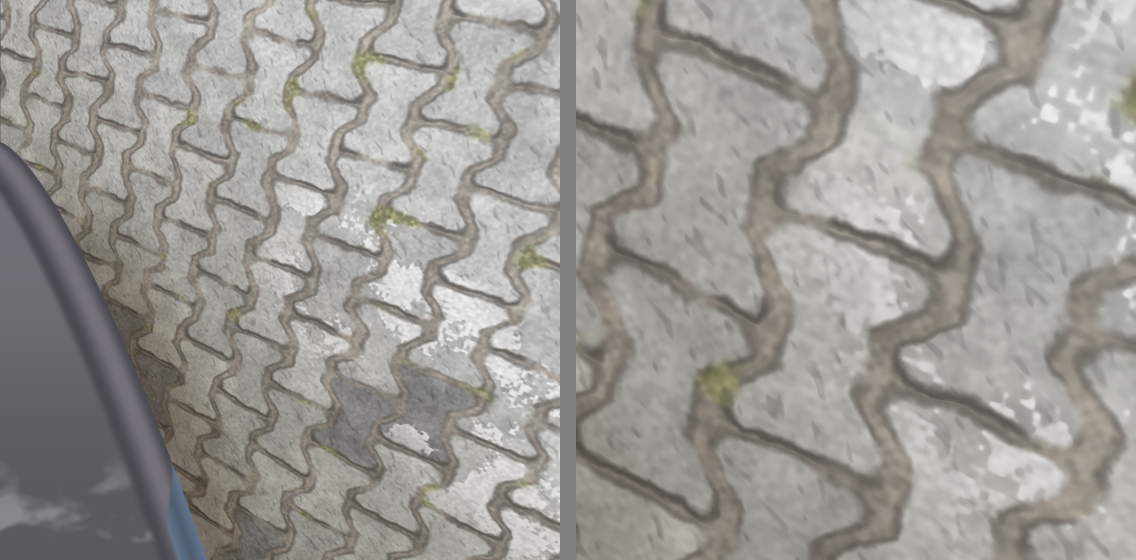
Left, the full canvas; right, a detail of the centre.
Give the GLSL for this texture, as a WebGL 1 fragment shader.

```glsl
precision highp float;
uniform vec2 u_resolution;

// Perspective paving grid, y running downward
const vec2 GRID_CENTRE = vec2(0.482, 0.540);
const vec2 COLUMN_STEP = vec2(0.0677, 0.0156);
const vec2 ROW_STEP = vec2(0.0137, -0.154);
const vec2 VANISH = vec2(-0.0431, -0.0455);
const float BLOCK_LENGTH = 1.6;
const float WAIST = 0.14;
const float SIDE_GAP = 0.065;
const float END_GAP = 0.05;
const float LINE_WIDTH = 0.04;
const float CAR_TOP = 0.254;
const float CAR_WIDTH = 0.37;

const vec3 STONE = vec3(0.705, 0.705, 0.695);
const vec3 SLATE = vec3(0.50, 0.50, 0.505);
const vec3 SAND = vec3(0.60, 0.575, 0.545);
const vec3 CREVICE = vec3(0.37, 0.355, 0.34);
const vec3 PAINT = vec3(0.86, 0.86, 0.86);
const vec3 MOSS = vec3(0.55, 0.55, 0.38);
const vec3 DIM_LIGHT = vec3(0.86, 0.84, 0.815);
const vec3 FULL_LIGHT = vec3(1.08, 1.085, 1.085);
const vec3 SHADE = vec3(0.75, 0.715, 0.665);
const vec3 GLASS = vec3(0.385, 0.392, 0.415);
const vec3 BODY = vec3(0.46, 0.445, 0.48);
const vec3 TRIM = vec3(0.29, 0.29, 0.32);
const vec3 LAMP = vec3(0.38, 0.45, 0.54);

float hash(vec2 p) {
  vec3 h = fract(vec3(p.xyx) * 0.1031);
  h += dot(h, h.yzx + 33.33);
  return fract((h.x + h.y) * h.z);
}

float noise(vec2 p) {
  vec2 i = floor(p), f = fract(p);
  f = f * f * (3.0 - 2.0 * f);
  return mix(mix(hash(i), hash(i + vec2(1.0, 0.0)), f.x),
             mix(hash(i + vec2(0.0, 1.0)), hash(i + 1.0), f.x), f.y);
}

float fbm(vec2 p) {
  float sum = 0.0, weight = 0.53;
  for (int i = 0; i < 4; i++) {
    sum += weight * noise(p);
    p = mat2(1.6, 1.2, -1.2, 1.6) * p + 17.0;
    weight *= 0.5;
  }
  return sum;
}

vec2 toGrid(vec2 q) {
  vec2 a = COLUMN_STEP - q * VANISH.x, b = ROW_STEP - q * VANISH.y;
  vec2 r = q - GRID_CENTRE;
  return vec2(r.x * b.y - r.y * b.x, a.x * r.y - a.y * r.x) / (a.x * b.y - a.y * b.x);
}

// Half width of a dumbbell block, wide at its ends
float halfWidth(float y) {
  return 0.5 + WAIST * clamp(-1.7 * cos(6.28319 * y), -1.0, 1.0);
}

float smoothMin(float a, float b, float k) {
  float h = max(k - abs(a - b), 0.0) / k;
  return min(a, b) - h * h * k * 0.25;
}

vec3 paving(vec2 q, float pixel) {
  vec2 g = toGrid(q);
  vec2 ground = g * vec2(1.0, BLOCK_LENGTH) + 40.0;
  g += 0.10 * (vec2(fbm(ground * 2.2), fbm(ground * 2.2 + 70.0)) - 0.5);

  // Find the interlocking column, then the block within it
  float column = floor(g.x + 0.5);
  float x = g.x - column;
  if (abs(x) > halfWidth(g.y - 0.5 * mod(column, 2.0))) column += sign(x);
  float along = g.y - 0.5 * mod(column, 2.0);
  float row = floor(along + 0.5);
  vec2 local = vec2(g.x - column, along - row);
  vec2 id = vec2(column, row) + 50.0;
  float tone = hash(id);
  float side = halfWidth(local.y) - abs(local.x) - SIDE_GAP - 0.05 * hash(id + 9.0);
  float end = (0.5 - abs(local.y)) * BLOCK_LENGTH - END_GAP;
  float d = smoothMin(side, end, 0.14) + 0.09 * (fbm(ground * 6.0) - 0.5);
  float blur = 0.03 + pixel * 8.0;

  // Weathered stone with pits and paint residue
  float grain = noise(ground * 20.0) - 0.5;
  float wear = fbm(ground * 3.0) - 0.5;
  vec3 stone = STONE * (0.95 + 0.10 * tone);
  stone = mix(stone, SLATE, 0.8 * step(0.92, hash(id + 23.0)));
  stone += 0.09 * grain + 0.17 * wear;
  stone *= 1.0 - 0.14 * smoothstep(0.72, 0.95, noise(ground.yx * 13.0 + ground * 5.0));
  float band = 1.0 - smoothstep(0.10, 0.20, abs(dot(q - vec2(0.75, 0.62), vec2(0.72, -0.69))));
  band *= smoothstep(0.44, 0.54, q.x) * smoothstep(0.30, 0.38, q.y);
  float paint = band * smoothstep(0.52, 0.58, fbm(ground * 1.4 + 5.0) + 0.14 * grain);
  stone = mix(stone, PAINT + 0.12 * grain, 0.85 * paint);

  // Sandy joints, broken outlines darkest under each block, and moss
  vec3 joint = SAND * (0.98 + 0.45 * wear + 0.2 * grain);
  vec3 color = mix(joint, stone, smoothstep(-blur, blur, d));
  float outline = 1.0 - smoothstep(0.0, LINE_WIDTH + blur * 0.6, abs(d + 0.01));
  float underside = mix(0.95, 0.55, smoothstep(-0.48, -0.30, local.y));
  color = mix(color, CREVICE, outline * underside * smoothstep(0.12, 0.6, noise(ground * 3.5 + 31.0)));
  float moss = smoothstep(0.80, 0.95, noise(ground * 1.7 + 12.0)) * (1.0 - smoothstep(-0.02, 0.10, d));
  color = mix(color, MOSS * (1.0 + 0.5 * grain), 0.7 * moss);

  // Light falls from the upper right
  float light = smoothstep(-0.50, 0.50, q.x - q.y);
  return color * mix(DIM_LIGHT, FULL_LIGHT, light);
}

// Curved car panel: trim, bodywork, windscreen and lamp
vec3 carPanel(vec2 q, float inset) {
  float sheen = smoothstep(0.0, 0.03, inset) * (1.0 - smoothstep(0.035, 0.075, inset));
  vec3 color = mix(TRIM, BODY, sheen);
  float reflection = smoothstep(0.48, 0.66, fbm(q * vec2(9.0, 13.0))) * smoothstep(0.78, 0.92, q.y);
  vec3 glass = GLASS * (1.12 - 0.22 * smoothstep(0.45, 0.9, q.y)) + 0.18 * reflection;
  color = mix(color, glass, smoothstep(0.075, 0.095, inset));
  float lampWidth = 0.055 * smoothstep(0.80, 0.96, q.y);
  float lamp = 1.0 - smoothstep(lampWidth - 0.008, lampWidth, inset);
  return mix(color, LAMP * (0.8 + 9.0 * abs(inset - 0.025)), lamp);
}

void main() {
  vec2 q = gl_FragCoord.xy / u_resolution;
  q.y = 1.0 - q.y;
  float pixel = 1.0 / min(u_resolution.x, u_resolution.y);
  float drop = max((q.y - CAR_TOP) / (1.0 - CAR_TOP), 0.0001);
  float outside = q.x - CAR_WIDTH * pow(drop, 0.7);
  vec3 color = paving(q, pixel);

  // Soft shadow beside the car
  float shadow = (1.0 - smoothstep(0.0, 0.17, outside)) * smoothstep(0.2, 0.6, q.y);
  color *= mix(vec3(1.0), SHADE, shadow);
  color = mix(carPanel(q, -outside), color, smoothstep(-pixel, pixel, outside));
  gl_FragColor = vec4(clamp(color, 0.0, 1.0), 1.0);
}
```
